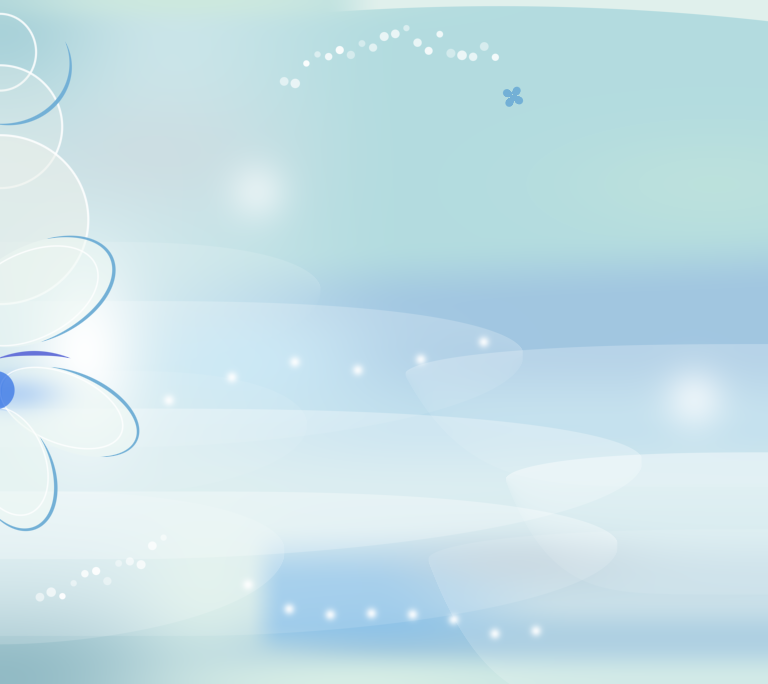
A Shadertoy shader for this background:

```glsl
// Pale aqua backdrop: a soft gradient under translucent sheets, with a ringed
// flower on the left, glowing orbs and scattered dots, layered back to front.
// Space: x is 0..1 across the width, y runs down from the top in that unit.
const vec3 WHITE = vec3(1), TEAL = vec3(.7, .86, .875), HAZE = vec3(.82, .91, .925);
const vec3 STEEL = vec3(.63, .775, .88), RIM = vec3(.45, .69, .84);
const vec4 MINT = vec4(.85, .935, .9, .8);

float hash(float n) { return fract(sin(n * 91.7) * 437.5); }

// Antialiased coverage of a signed distance
float cover(float d) {
  float px = .8 / iResolution.x;
  return 1. - smoothstep(-px, px, d);
}

// Soft spot: at = centre and radii, paint = colour and strength
vec3 blob(vec3 c, vec2 p, vec4 at, vec4 paint) {
  vec2 q = (p - at.xy) / at.zw;
  return mix(c, paint.rgb, paint.a * exp(-dot(q, q)));
}

float ellipse(vec2 q, vec2 radii) {
  float k = length(q / radii);
  return k * (k - 1.) / max(length(q / (radii * radii)), .001);
}

// Tapered stroke on an ellipse, spanning mid +- span radians
float arc(vec2 q, vec2 radii, float mid, float span, float width) {
  float a = atan(q.y, q.x) - mid;
  float off = atan(sin(a), cos(a)) / span;
  float taper = max(1. - off * off, 0.);
  return cover(abs(ellipse(q, radii)) - width * taper) * smoothstep(0., .15, taper);
}

// Leaf from root to tip (form = tip, rise, drop), upper and lower strength
vec3 sheet(vec3 c, vec2 p, float root, vec4 form, float upper, float lower) {
  float t = clamp((p.x - root) / (form.x - root), 0., 1.);
  float top = form.y - form.z * sqrt(1. - pow(t, 2.6));
  float sag = root < 1. ? sqrt(1. - pow(t, 1.8)) : 1. - pow(t, 6.);
  float bottom = form.y + form.w * sag;
  float s = clamp((p.y - top) / max(bottom - top, .001), 0., 1.);
  float inside = cover(top - p.y) * cover(p.y - bottom) * (1. - smoothstep(.995, 1., t));
  return mix(c, WHITE, inside * mix(upper, lower, s));
}

vec3 petal(vec3 c, vec2 p, vec4 at, float tilt, float mid) {
  float k = cos(tilt), s = sin(tilt);
  vec2 q = (p - at.xy) * mat2(k, s, -s, k);
  c = mix(c, vec3(.93, .97, .95), .5 * cover(ellipse(q, at.zw)));
  c = mix(c, WHITE, .8 * arc(q + vec2(.012, 0), at.zw * .9, 0., 9., .001));
  return mix(c, RIM, arc(q, at.zw, mid, 1.5, .0023));
}

vec3 backdrop(vec2 p) {
  float y = p.y;
  vec3 c = mix(TEAL, STEEL, smoothstep(.31, .4, y + .05 * (p.x - .6)));
  c = mix(c, vec3(.73, .86, .92), smoothstep(.45, .55, y));
  c = mix(c, vec3(.81, .905, .925), smoothstep(.55, .64, y));
  c = mix(c, vec3(.76, .86, .9), smoothstep(.68, .75, y));
  c = mix(c, vec3(.64, .79, .87), smoothstep(.78, .83, y));
  c = mix(c, vec3(.79, .9, .89), smoothstep(.835, .885, y));
  // Pale left side, grey veil, green tints and crest
  c = mix(c, HAZE, .9 - .9 * smoothstep(.16, .54, p.x));
  c = blob(c, p, vec4(.2, .2, .17, .08), vec4(.8, .85, .87, .6));
  c = blob(c, p, vec4(0, .03, .14, .12), vec4(.66, .82, .85, 1));
  c = blob(c, p, vec4(.25, 0, .22, .025), vec4(.8, .91, .87, 1));
  c = blob(c, p, vec4(.93, .24, .2, .07), vec4(.75, .89, .86, .7));
  float crest = .008 + .16 * pow(abs(p.x - .65), 2.);
  c = mix(c, vec3(.88, .94, .925), cover(y - crest) * smoothstep(.42, .5, p.x));
  // Lower corner, mint patches, blue pool and shadow
  c = blob(c, p, vec4(0, .885, .25, .11), vec4(.57, .73, .77, 1));
  c = blob(c, p, vec4(.27, .76, .09, .1), MINT);
  float pool = smoothstep(.32, .37, p.x) * (1. - smoothstep(.48, .75, p.x));
  pool *= smoothstep(.68, .76, y) * (1. - smoothstep(.81, .86, y));
  c = mix(c, vec3(.55, .76, .91), .9 * pool);
  c = blob(c, p, vec4(.45, .89, .2, .025), MINT);
  return blob(c, p, vec4(.68, .73, .14, .035), vec4(.7, .78, .83, .7));
}

vec3 sheets(vec3 c, vec2 p) {
  c = sheet(c, p, .13, vec4(.418, .378, .063, .1), .13, .02);
  c = blob(c, p, vec4(.33, .47, .17, .07), vec4(.77, .91, .97, .7));
  c = sheet(c, p, .17, vec4(.682, .462, .07, .12), .22, .08);
  c = sheet(c, p, 1., vec4(.527, .488, .04, .146), .24, .08);
  c = sheet(c, p, .15, vec4(.4, .553, .07, .09), .08, .05);
  c = sheet(c, p, .17, vec4(.837, .6, .068, .128), .3, .22);
  c = sheet(c, p, 1., vec4(.658, .625, .036, .149), .42, .08);
  c = sheet(c, p, .25, vec4(.805, .71, .07, .118), .32, .12);
  c = sheet(c, p, 0., vec4(.371, .717, .078, .122), .12, .16);
  return sheet(c, p, 1., vec4(.557, .729, .04, .2), .1, .15);
}

vec3 flower(vec3 c, vec2 p) {
  c = blob(c, p, vec4(.11, .46, .07, .12), vec4(WHITE, .95));
  for (float i = 0.; i < 3.; i++) { // rings growing down the edge
    vec2 q = p - vec2(0, .068 + .085 * i + .012 * i * i);
    vec2 radii = vec2(.047, .05) + vec2(.034, .03) * i;
    c = mix(c, vec3(.92, .94, .92), .3 * i * cover(ellipse(q, radii)));
    c = mix(c, WHITE, .85 * arc(q, radii, 0., 9., .0014));
  }
  c = mix(c, RIM, arc(p - vec2(.007, .085), vec2(.085, .077), .7, 1.1, .0026));
  c = petal(c, p, vec4(.05, .38, .105, .062), -.45, .5);
  c = blob(c, p, vec4(.02, .513, .055, .022), vec4(.4, .62, .96, .75));
  c = petal(c, p, vec4(.091, .536, .094, .05), .4, -.9);
  c = petal(c, p, vec4(.016, .612, .081, .052), 1.2, -.6);
  c = mix(c, vec3(.4, .45, .85), arc(p - vec2(.045, .5), vec2(.085, .04), -1.6, 1., .003));
  return mix(c, vec3(.25, .48, .9), .8 * cover(length(p - vec2(-.006, .508)) - .025));
}

// Row of crisp dots (soft = 0) or glimmers (soft = 1); path = start and span
vec3 lights(vec3 c, vec2 p, vec4 path, float arch, float count, float soft) {
  for (float i = 0.; i < count; i++) {
    float t = i / (count - 1.), size = mix(.004, .0065, hash(i + 7.));
    vec2 at = path.xy + path.zw * t - vec2(0, arch * sin(3.14 * t) + .03 * hash(i + count) - .015);
    c = mix(c, WHITE, (1. - soft) * cover(length(p - at) - size) * mix(.4, 1., hash(i + 3.)));
    c = blob(c, p, vec4(at, .007, .007), vec4(WHITE, .85 * soft));
  }
  return c;
}
void mainImage(out vec4 fragColor, in vec2 fragCoord) {
  vec2 p = vec2(fragCoord.x, iResolution.y - fragCoord.y) / iResolution.x;
  vec3 c = flower(sheets(backdrop(p), p), p);
  c = blob(c, p, vec4(.335, .25, .04, .04), vec4(WHITE, .5));
  c = blob(c, p, vec4(.904, .52, .04, .04), vec4(WHITE, .6));
  c = lights(c, p, vec4(.37, .105, .275, -.035), .035, 20., 0.);
  c = lights(c, p, vec4(.052, .778, .161, -.066), 0., 12., 0.);
  c = lights(c, p, vec4(.323, .772, .375, .05), 0., 8., 1.);
  c = lights(c, p, vec4(.22, .51, .41, -.07), 0., 6., 1.);
  vec2 q = p - vec2(.668, .126); // four-lobed blossom
  c = mix(c, RIM, cover(length(q) - .0145 * sqrt(abs(cos(2. * atan(q.y, q.x) - 1.1)))));
  fragColor = vec4(c, 1);
}
```
